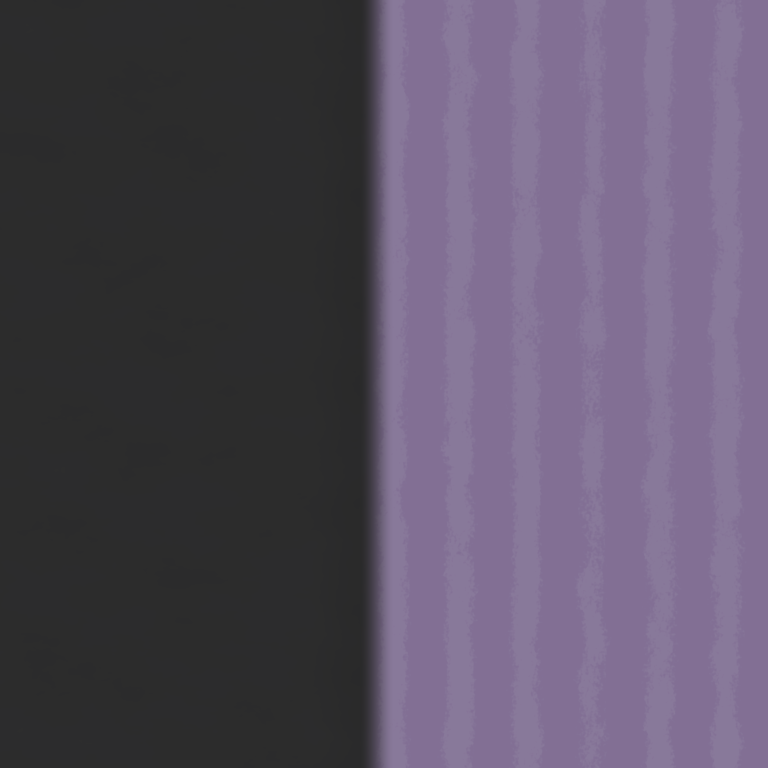
This background is drawn by a three.js fragment shader. Its source:

```glsl
// A charcoal field on the left meets a mauve, chalky field on the right.
// The soft seam is a smoothstep; the mauve carries upright pale bands whose
// edges are broken up by layered gradient noise and fine grain.

varying vec2 vUv;

const vec3 CHARCOAL = vec3(0.172, 0.172, 0.174);
const vec3 MAUVE_DEEP = vec3(0.508, 0.436, 0.582);
const vec3 MAUVE_PALE = vec3(0.535, 0.474, 0.604);

const float SEAM_START = 0.468;
const float SEAM_END = 0.514;
const float BAND_PERIOD = 0.0868;
const float BAND_CENTRE = 0.598;
const float FAINT_BAND_X = 0.775;
const float FAINT_BAND_WIDTH = 0.035;
const float FAINT_BAND_DIP = 0.16;
const float PALE_THRESHOLD = 0.70;
const float PALE_SOFTNESS = 0.15;
const float BLOTCH_AMOUNT = 0.72;
const float GRAIN_AMOUNT = 0.24;
const float CHARCOAL_MOTTLE = 0.007;
const float SEAM_SHADE = 0.008;
const float TAU = 6.283185;

// Random unit gradient for a lattice point
vec2 latticeGradient(vec2 cell) {
  vec3 p = fract(vec3(cell.xyx) * vec3(0.1031, 0.1030, 0.0973));
  p += dot(p, p.yzx + 33.33);
  float angle = TAU * fract((p.x + p.y) * p.z);
  return vec2(cos(angle), sin(angle));
}

float gradientNoise(vec2 p) {
  vec2 cell = floor(p);
  vec2 f = p - cell;
  vec2 u = f * f * f * (f * (f * 6.0 - 15.0) + 10.0);
  float a = dot(latticeGradient(cell), f);
  float b = dot(latticeGradient(cell + vec2(1.0, 0.0)), f - vec2(1.0, 0.0));
  float c = dot(latticeGradient(cell + vec2(0.0, 1.0)), f - vec2(0.0, 1.0));
  float d = dot(latticeGradient(cell + vec2(1.0, 1.0)), f - vec2(1.0, 1.0));
  return mix(mix(a, b, u.x), mix(c, d, u.x), u.y);
}

// Layered noise, each octave turned to hide the lattice
float fbm(vec2 p) {
  float sum = 0.0;
  float amplitude = 0.5;
  for (int i = 0; i < 5; i++) {
    sum += amplitude * gradientNoise(p);
    p = mat2(1.6, 1.2, -1.2, 1.6) * p + 7.3;
    amplitude *= 0.58;
  }
  return sum;
}

// Upright pale bands with blotchy, grainy borders
vec3 mauveField(vec2 uv) {
  float band = 0.5 + 0.5 * cos(TAU * (uv.x - BAND_CENTRE) / BAND_PERIOD);
  float faint = (uv.x - FAINT_BAND_X) / FAINT_BAND_WIDTH;
  band -= FAINT_BAND_DIP * exp(-faint * faint);

  float blotch = fbm(uv * vec2(24.0, 15.0) + 11.0);
  float grain = gradientNoise(uv * vec2(210.0, 170.0))
              + 0.6 * gradientNoise(uv.yx * 330.0 + 5.0);
  float level = band + BLOTCH_AMOUNT * blotch + GRAIN_AMOUNT * grain;
  float pale = smoothstep(PALE_THRESHOLD - PALE_SOFTNESS,
                          PALE_THRESHOLD + PALE_SOFTNESS, level);
  return mix(MAUVE_DEEP, MAUVE_PALE, pale);
}

// Nearly flat charcoal, slightly darker beside the seam
vec3 charcoalField(vec2 uv) {
  float mottle = fbm(uv * vec2(7.0, 13.0) + 31.0);
  float shade = smoothstep(SEAM_START - 0.07, SEAM_START, uv.x);
  return CHARCOAL + CHARCOAL_MOTTLE * mottle - SEAM_SHADE * shade;
}

void main() {
  float seam = smoothstep(SEAM_START, SEAM_END, vUv.x);
  vec3 color = mix(charcoalField(vUv), mauveField(vUv), seam);
  gl_FragColor = vec4(color, 1.0);
}
```
